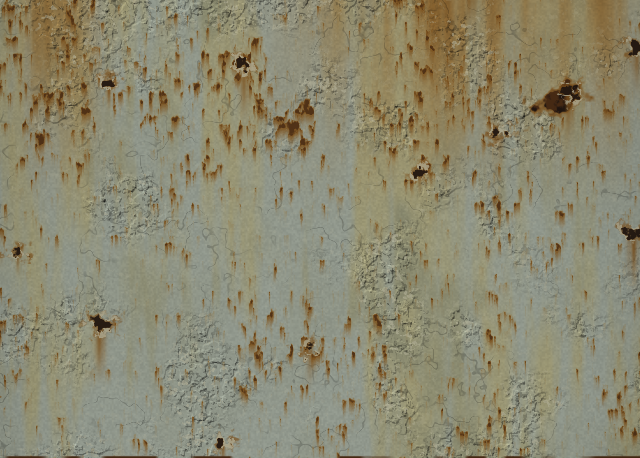
Write a Shadertoy shader that draws this texture.

```glsl
const vec3 GREY_PAINT = vec3(0.560, 0.588, 0.545);
const vec3 YELLOW_PAINT = vec3(0.595, 0.580, 0.445);
const vec3 OLIVE_PAINT = vec3(0.515, 0.520, 0.425);
const vec3 TAN_STAIN = vec3(0.560, 0.465, 0.285);
const vec3 ORANGE_RUST = vec3(0.475, 0.310, 0.110);
const vec3 BROWN_RUST = vec3(0.270, 0.160, 0.075);
const vec3 BARE_HOLE = vec3(0.120, 0.080, 0.060);
const vec3 PALE_FLAKE = vec3(0.690, 0.680, 0.590);
const vec2 RUST_SCALE = vec2(88.0, 58.0);
const float SPARSE_LEVEL = 0.81;
const float DENSE_LEVEL = 0.565;
const int DRIP_STEPS = 12;
const float DRIP_LENGTH = 0.038;
const float HOLE_CELL = 0.19;
const float HOLE_CHANCE = 0.32;
const float RELIEF = 0.24;

float hash(vec2 p) {
    vec3 q = fract(p.xyx * vec3(0.1031, 0.1030, 0.0973));
    q += dot(q, q.yzx + 33.33);
    return fract((q.x + q.y) * q.z);
}

float noise(vec2 p) {
    vec2 i = floor(p), f = fract(p);
    f = f * f * (3.0 - 2.0 * f);
    return mix(mix(hash(i), hash(i + vec2(1, 0)), f.x),
               mix(hash(i + vec2(0, 1)), hash(i + vec2(1, 1)), f.x), f.y);
}

float fbm(vec2 p) {
    float sum = 0.0, amp = 0.571;
    for (int i = 0; i < 3; i++) {
        sum += amp * noise(p);
        p = mat2(1.6, 1.2, -1.2, 1.6) * p + 17.3;
        amp *= 0.5;
    }
    return sum;
}

float bump(float x, float centre, float width) {
    float t = (x - centre) / width;
    return exp(-t * t);
}

// Where specks gather: loose columns and one broad cluster
float rustDensity(vec2 p) {
    float columns = smoothstep(0.44, 0.76, fbm(p * vec2(11.0, 4.0) + 4.0));
    float cluster = bump(p.x, 0.44, 0.25) * bump(p.y, 0.76, 0.18);
    float patches = smoothstep(0.25, 0.65, noise(p * 13.0 + 31.0));
    return clamp(columns * (0.5 + 0.3 * p.y) + cluster * patches * 0.85, 0.0, 1.0);
}

// x: orange specks with runs below them, y: dark cores, z: tan halo
vec3 rustSpecks(vec2 p) {
    float level = mix(SPARSE_LEVEL, DENSE_LEVEL, rustDensity(p));
    float wobble = (noise(p * vec2(60.0, 90.0)) - 0.5) * 0.008;
    vec3 rust = vec3(0);
    for (int i = 0; i < DRIP_STEPS; i++) {
        float t = float(i) / float(DRIP_STEPS);
        float over = fbm((p + t * vec2(wobble, DRIP_LENGTH)) * RUST_SCALE) - level;
        float fade = (1.0 - t) * (1.0 - t);
        rust.x = max(rust.x, smoothstep(0.0, 0.08, over - 0.06 * t) * fade);
        rust.z = max(rust.z, smoothstep(-0.10, 0.06, over) * fade);
        if (i == 0) rust.y = smoothstep(0.05, 0.16, over);
    }
    return rust;
}

// x: bare hole, y: curled flakes at its rim, z: rust halo and long run
vec3 holes(vec2 p) {
    vec3 result = vec3(0);
    float warp = (fbm(p * 75.0) - 0.5) * 0.05;
    float flakes = smoothstep(0.46, 0.54, fbm(p * 85.0 + 9.0));
    vec2 cell = floor(p / HOLE_CELL);
    for (int j = -1; j <= 2; j++)
    for (int i = -1; i <= 1; i++) {
        vec2 id = cell + vec2(i, j);
        if (hash(id + 51.0) > HOLE_CHANCE) continue;
        vec2 jitter = vec2(hash(id + 7.0), hash(id + 23.0));
        vec2 q = p - (id + 0.15 + 0.7 * jitter) * HOLE_CELL;
        float radius = mix(0.004, 0.012, hash(id + 88.0));
        float d = length(q * vec2(0.9, 1.1)) - radius + warp;
        float hole = 1.0 - smoothstep(-0.003, 0.003, d);
        float rim = smoothstep(0.0, 0.004, d) * (1.0 - smoothstep(0.009, 0.015, d));
        float halo = 1.0 - smoothstep(0.0, 0.020, d + warp * 0.5);
        float len = radius * 14.0;
        float run = smoothstep(-len, 0.0, q.y) * (1.0 - smoothstep(-0.004, 0.008, q.y));
        run *= bump(q.x, 0.0, radius) * (0.35 + noise(p * vec2(130.0, 9.0)));
        result = max(result, vec3(hole, rim * flakes, max(halo * 0.7, run * 0.85)));
    }
    return result;
}

// Raised edges of blistered paint
float blister(vec2 p) {
    return smoothstep(0.50, 0.55, fbm(p * 32.0 + 60.0)) + 0.8 * smoothstep(0.56, 0.63, fbm(p * 85.0));
}

void mainImage(out vec4 fragColor, in vec2 fragCoord) {
    vec2 p = fragCoord / iResolution.y;

    // Faded paint in soft, broken vertical bands
    float bands = 0.65 * fbm(vec2(p.x * 11.0, p.y * 1.6) + 2.0) + 0.35 * fbm(p * vec2(42.0, 5.0));
    float warmSide = 0.13 * smoothstep(0.65, 0.85, p.x) + 0.15 * bump(p.x, 0.14, 0.13);
    float tint = smoothstep(0.47, 0.76, bands + warmSide + 0.20 * (p.y - 0.5));
    vec3 color = mix(GREY_PAINT, YELLOW_PAINT, tint);
    float dull = smoothstep(0.47, 0.70, fbm(p * vec2(9.0, 6.0) + 40.0));
    color = mix(color, OLIVE_PAINT, dull * (0.15 + 0.7 * tint));

    // Rust water running down from the top edge
    float head = 0.9 * bump(p.x, 0.13, 0.08) + bump(p.x, 0.93, 0.24) + 0.55 * bump(p.x, 1.30, 0.13);
    float streaks = fbm(vec2(p.x * 26.0, p.y * 1.3) + 12.0);
    float stain = head * smoothstep(0.48, 1.05, p.y) * (2.5 * streaks - 0.3);
    color = mix(color, TAN_STAIN, clamp(stain * 1.15, 0.0, 0.9));
    color = mix(color, ORANGE_RUST, 0.65 * smoothstep(0.55, 1.3, stain));

    // Lifted paint edges, fine cracks, pits and grain
    vec2 lightStep = vec2(-0.0011, 0.0015);
    float worn = smoothstep(0.44, 0.64, fbm(p * 7.0 + 80.0));
    float edge = blister(p - lightStep) - blister(p + lightStep);
    float crack = 1.0 - smoothstep(0.004, 0.022, abs(fbm(p * 21.0 + 5.0) - 0.5));
    float pits = smoothstep(0.60, 0.72, fbm(p * 125.0 + 3.0));
    float chips = smoothstep(0.66, 0.74, fbm(p * 105.0 + 71.0));
    color *= 1.0 + worn * (RELIEF * edge - 0.10 * abs(edge) - 0.20 * pits);
    color *= 1.0 - 0.17 * crack * smoothstep(0.50, 0.68, fbm(p * 10.0 + 55.0));
    color = mix(color, PALE_FLAKE, 0.55 * chips * (0.25 + 0.75 * worn));
    color *= 0.955 + 0.09 * noise(p * 260.0);

    // Specks and their runs
    vec3 specks = rustSpecks(p);
    color = mix(color, TAN_STAIN, 0.55 * specks.z);
    color = mix(color, ORANGE_RUST, 0.90 * specks.x);
    color = mix(color, BROWN_RUST, 0.80 * specks.y);

    // One wide torn patch, then scattered holes
    vec2 q = mat2(0.90, -0.43, 0.43, 0.90) * (p - vec2(1.23, 0.785));
    float ragged = length(q * vec2(0.55, 1.3)) - 0.030 + (fbm(p * 42.0) - 0.5) * 0.09;
    color = mix(color, ORANGE_RUST, 0.8 * (1.0 - smoothstep(0.0, 0.018, ragged)));
    float torn = 1.0 - smoothstep(-0.008, 0.002, ragged);
    color = mix(color, mix(BARE_HOLE, BROWN_RUST, smoothstep(0.3, 0.6, fbm(p * 80.0))), torn);
    vec3 hole = holes(p);
    color = mix(color, ORANGE_RUST, hole.z);
    color = mix(color, PALE_FLAKE, 0.75 * hole.y);
    color = mix(color, BARE_HOLE, 0.92 * hole.x);

    // Rusted bottom lip and darker sides
    float lip = 1.0 - smoothstep(0.002, 0.006, p.y);
    color = mix(color, BROWN_RUST, lip * smoothstep(0.3, 0.6, noise(vec2(p.x * 25.0, 3.0))));
    float side = abs(fragCoord.x / iResolution.x - 0.5) * 2.0;
    color *= 1.01 - 0.07 * pow(side, 6.0);
    fragColor = vec4(color, 1.0);
}
```
